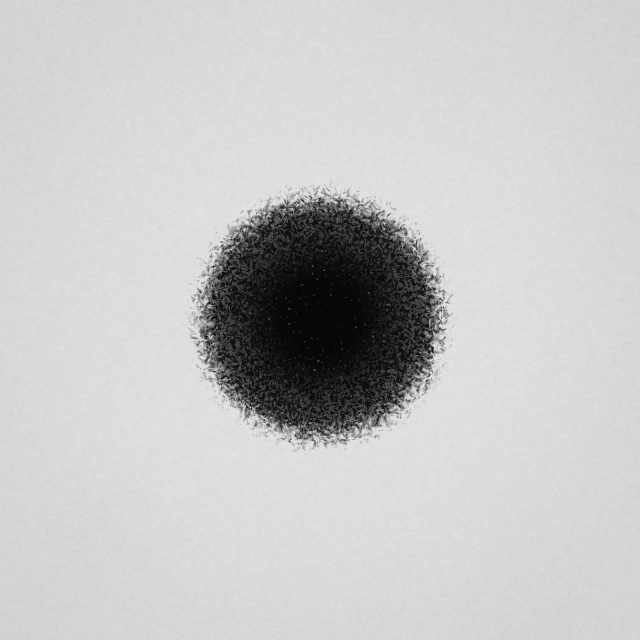
A three.js fragment shader for this background:

```glsl
// A soft, grainy charcoal disc with pale flecks on light woven paper.
varying vec2 vUv;

const vec3 PAPER_CENTER = vec3(0.868, 0.870, 0.870);
const vec3 PAPER_CORNER = vec3(0.822, 0.826, 0.828);
const vec3 INK = vec3(0.030, 0.027, 0.031);
const vec3 DUST = vec3(0.33, 0.32, 0.33);
const vec3 FLECK = vec3(0.40, 0.40, 0.41);

const vec2 DISC_CENTER = vec2(0.501, 0.503);
const float EDGE_INNER = 0.160;
const float EDGE_OUTER = 0.205;
const float EDGE_SCATTER = 0.046;
const float GRAIN_SCALE = 250.0;
const float FLECK_SCALE = 115.0;
const float FLECK_DENSITY = 0.42;
const float PAPER_GRAIN = 0.035;

float hash(vec2 p) {
  vec3 q = fract(vec3(p.xyx) * 0.1031);
  q += dot(q, q.yzx + 33.33);
  return fract((q.x + q.y) * q.z);
}

float valueNoise(vec2 p) {
  vec2 cell = floor(p);
  vec2 f = fract(p);
  f = f * f * (3.0 - 2.0 * f);
  float low = mix(hash(cell), hash(cell + vec2(1.0, 0.0)), f.x);
  float high = mix(hash(cell + vec2(0.0, 1.0)), hash(cell + vec2(1.0)), f.x);
  return mix(low, high, f.y);
}

// Two octaves on a warped domain keep the grain free of visible rows.
float grainNoise(vec2 p) {
  vec2 warp = vec2(valueNoise(p * 0.31 + 17.0), valueNoise(p * 0.31 + 83.0));
  vec2 q = mat2(0.80, 0.60, -0.60, 0.80) * p + 2.0 * warp;
  return 0.62 * valueNoise(q) + 0.38 * valueNoise(q * 1.9 + 41.0);
}

// Small rounded chips, each with its own place, angle, size and strength.
float fleckField(vec2 uv) {
  vec2 p = uv * FLECK_SCALE;
  vec2 home = floor(p);
  float light = 0.0;
  for (int y = -1; y <= 1; y++) {
    for (int x = -1; x <= 1; x++) {
      vec2 cell = home + vec2(float(x), float(y));
      vec2 spot = cell + vec2(hash(cell + 3.1), hash(cell + 57.7));
      float angle = 6.2832 * hash(cell + 101.3);
      float c = cos(angle);
      float s = sin(angle);
      vec2 d = mat2(c, -s, s, c) * (p - spot);
      float size = mix(0.16, 0.34, hash(cell + 151.9));
      float chip = 1.0 - smoothstep(0.55, 1.15, length(d / vec2(size, size * 0.6)));
      float present = step(hash(cell + 211.4), FLECK_DENSITY);
      float strength = mix(0.25, 1.0, pow(hash(cell + 263.8), 2.0));
      light = max(light, chip * present * strength);
    }
  }
  return light;
}

// Broad vignette, faint mottling and a fine woven tooth.
vec3 paperColor(vec2 uv, float grain) {
  float vignette = smoothstep(0.22, 0.72, length(uv - vec2(0.5, 0.52)));
  vec3 color = mix(PAPER_CENTER, PAPER_CORNER, vignette);
  float mottling = valueNoise(uv * 6.0) - 0.5;
  float weave = valueNoise(uv * vec2(190.0, 330.0) + 9.0) - 0.5;
  return color + 0.008 * mottling + PAPER_GRAIN * (0.6 * (grain - 0.5) + 0.5 * weave);
}

void main() {
  float radius = length(vUv - DISC_CENTER);
  float grain = grainNoise(vUv * GRAIN_SCALE);
  float fineGrain = grainNoise(vUv * GRAIN_SCALE * 1.35 + 300.0);

  // Charcoal body: dust gathers toward the rim, flecks avoid the very center.
  float dust = smoothstep(0.05, 0.175, radius);
  float dustGrain = smoothstep(0.25, 0.85, fineGrain);
  vec3 body = mix(INK, DUST, dust * (0.12 + 0.95 * dustGrain));
  float fleckFade = smoothstep(0.0, 0.07, radius) * (1.0 - 0.45 * dust);
  body = mix(body, FLECK, fleckField(vUv) * fleckFade * 0.75);

  // Grain displaces the soft rim so it breaks into loose particles.
  float scatteredRadius = radius + (grain - 0.5) * EDGE_SCATTER;
  float coverage = 1.0 - smoothstep(EDGE_INNER, EDGE_OUTER, scatteredRadius);

  vec3 color = mix(paperColor(vUv, grain), body, coverage);
  gl_FragColor = vec4(color, 1.0);
}
```
